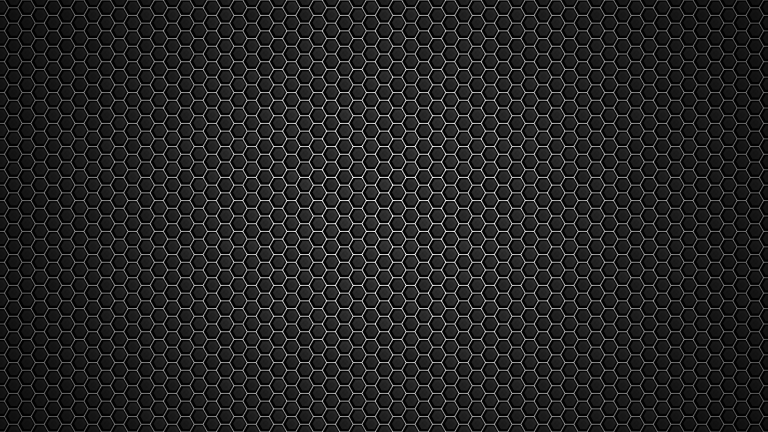
Reproduce this pattern procedurally as a Shadertoy shader.

```glsl
// Dark hexagonal wire mesh over recessed grey panels, dimming to the edges.
// A staggered lattice finds the nearest cell; hexagon distances then give
// the thin bright wire, the black recess and the offset, faceted panel.

#define ROWS 28.0                      // cells down the canvas
#define COLUMNS 58.0                   // staggered columns across the canvas
#define WIRE_WIDTH 0.068               // in units of the cell height
#define PANEL_RADIUS 0.345
#define PANEL_SHIFT vec2(0.05, 0.03)
#define RECESS_GREY 0.012
#define PANEL_GREY 0.185
#define WIRE_GREY 0.88
#define WEAR 0.08                      // variation between cells
#define LIGHT_CENTER vec2(0.0, 0.02)
#define LIGHT_FALLOFF vec2(1.02, 1.12)

const vec2 LATTICE = vec2(1.7320508, 1.0);

float hash(vec2 p) {
    vec3 q = fract(vec3(p.xyx) * 0.1031);
    q += dot(q, q.yzx + 33.33);
    return fract((q.x + q.y) * q.z);
}

// Flat-topped hexagon metric: equals the inradius along its boundary.
float hexRadius(vec2 p) {
    p = abs(p);
    return max(p.y, dot(p, vec2(0.8660254, 0.5)));
}

// Local position in xy, doubled lattice index in zw.
vec4 hexCell(vec2 p) {
    vec2 evenId = floor(p / LATTICE + 0.5);
    vec2 oddId = floor(p / LATTICE) + 0.5;
    vec2 a = p - evenId * LATTICE;
    vec2 b = p - oddId * LATTICE;
    return dot(a, a) < dot(b, b) ? vec4(a, 2.0 * evenId) : vec4(b, 2.0 * oddId);
}

// Antialiased coverage of the region where dist is negative.
float coverage(float dist, float pixel) {
    return clamp(0.5 - dist / pixel, 0.0, 1.0);
}

void mainImage(out vec4 fragColor, in vec2 fragCoord) {
    vec2 screen = fragCoord / iResolution.xy - 0.5;
    vec2 uv = screen * vec2(iResolution.x / iResolution.y, 1.0);
    float pixel = ROWS / iResolution.y;
    vec4 cell = hexCell(screen * vec2(0.5 * COLUMNS, ROWS) * LATTICE);
    vec2 local = cell.xy;
    float wear = 1.0 + WEAR * (2.0 * hash(cell.zw + 100.0) - 1.0);

    // Recess, with a faint bounce of light near the upper right wall
    float slope = dot(local, vec2(0.8, 0.6));
    float grey = RECESS_GREY + 0.02 * smoothstep(0.1, 0.5, slope);

    // Raised panel with a darker inner facet and fine ripples
    vec2 panelPos = local - PANEL_SHIFT;
    float panelDist = hexRadius(panelPos);
    float facet = coverage(panelDist - 0.19, max(pixel, 0.08));
    float ripple = sin(23.0 * local.x) * sin(19.0 * local.y);
    float panel = PANEL_GREY * wear * (1.0 + 0.35 * slope - 0.12 * facet + 0.06 * ripple);
    grey = mix(grey, panel, coverage(panelDist - PANEL_RADIUS, max(pixel, 0.05)));

    // Wire, brighter where three edges join
    float edgeDist = 0.5 - hexRadius(local);
    float joint = smoothstep(0.49, 0.57, length(local));
    float wire = WIRE_GREY * (0.92 + 0.2 * joint);
    grey = mix(grey, wire, coverage(edgeDist - 0.5 * WIRE_WIDTH, pixel));

    // Broad pool of light, fading mostly towards the sides and corners
    vec2 spread = (uv - LIGHT_CENTER) * LIGHT_FALLOFF;
    float light = mix(0.27, 1.02, exp(-1.7 * dot(spread, spread)));
    fragColor = vec4(vec3(clamp(grey * light, 0.0, 1.0)), 1.0);
}
```
